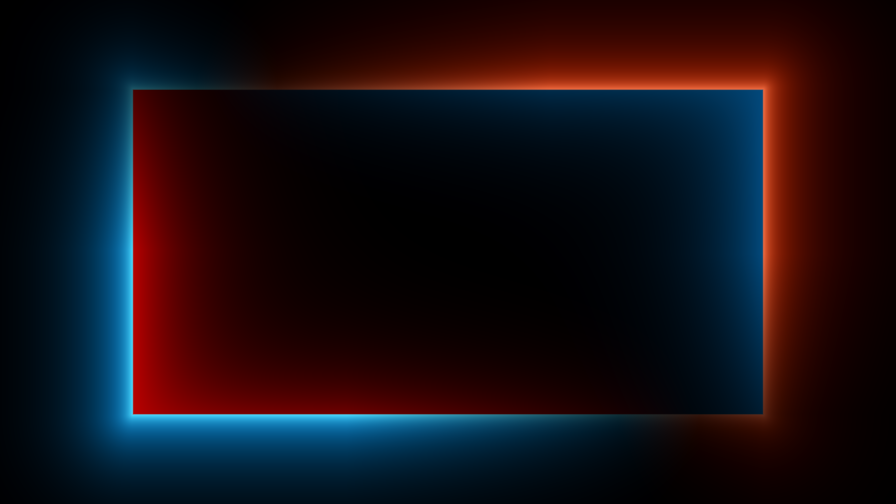
Reproduce this background procedurally as a Shadertoy shader.

```glsl
// Lengths are in canvas heights, measured from the centre
const vec2 PANEL_HALF = vec2(0.625, 0.322);
const float DIAGONAL_SLOPE = 1.3;    // tilt of the cool / warm divide
const float BLEND_OVERLAP = 0.08;
const float BLEND_LENGTH = 0.70;

// Outer glow colours and their reach
const vec3 COOL_CORE = vec3(0.30, 0.35, 0.15);
const vec3 COOL_HALO = vec3(0.03, 0.55, 0.88);
const vec3 WARM_CORE = vec3(0.20, 0.25, 0.25);
const vec3 WARM_MID = vec3(0.28, 0.15, 0.03);
const vec3 WARM_HALO = vec3(0.50, 0.05, 0.00);
const float CORE_REACH = 0.013;
const float MID_REACH = 0.045;
const float COOL_REACH = 0.085;
const float WARM_REACH = 0.120;

// Inner glow colours and their reach
const vec3 INNER_RED = vec3(0.74, 0.01, 0.00);
const vec3 INNER_BLUE = vec3(0.02, 0.30, 0.50);
const float SIDE_REACH = 0.115;
const float BASE_REACH = 0.090;
const float BASE_STRENGTH = 0.60;
const vec3 BLACK_LEVEL = vec3(0.012);

float falloff(float d, float reach) {
    return exp(-max(d, 0.0) / reach);
}

// Strength of the warm light on the rim; negate the point for the cool light
float rimStrength(vec2 rim) {
    float along = rim.x + DIAGONAL_SLOPE * rim.y;
    return clamp((along + BLEND_OVERLAP) / BLEND_LENGTH, 0.0, 1.0);
}

float boxDistance(vec2 p, vec2 halfSize) {
    vec2 q = abs(p) - halfSize;
    return length(max(q, 0.0)) + min(max(q.x, q.y), 0.0);
}

vec3 outerGlow(vec2 p, float d) {
    vec2 rim = clamp(p, -PANEL_HALF, PANEL_HALF);
    float core = falloff(d, CORE_REACH);
    vec3 cool = COOL_CORE * core + COOL_HALO * falloff(d, COOL_REACH);
    vec3 warm = WARM_CORE * core + WARM_MID * falloff(d, MID_REACH)
              + WARM_HALO * falloff(d, WARM_REACH);
    return cool * rimStrength(-rim) + warm * rimStrength(rim);
}

// Light from the right and top sides; negate the point for left and bottom
float innerLight(vec2 p) {
    vec2 gap = PANEL_HALF - p;
    float side = falloff(gap.x, SIDE_REACH)
               * rimStrength(vec2(PANEL_HALF.x, p.y));
    float base = BASE_STRENGTH * falloff(gap.y, BASE_REACH)
               * rimStrength(vec2(p.x, PANEL_HALF.y));
    return 1.0 - (1.0 - side) * (1.0 - base);
}

void mainImage(out vec4 fragColor, in vec2 fragCoord) {
    vec2 p = (fragCoord - 0.5 * iResolution.xy) / iResolution.y;
    float pixel = 1.0 / iResolution.y;
    float d = boxDistance(p, PANEL_HALF);

    vec3 inside = INNER_RED * innerLight(-p) + INNER_BLUE * innerLight(p);
    vec3 outside = outerGlow(p, d);

    // Crisp panel edge between the two fields of light
    vec3 color = mix(inside, outside, smoothstep(-pixel, pixel, d));
    fragColor = vec4(max(color - BLACK_LEVEL, 0.0), 1.0);
}
```
